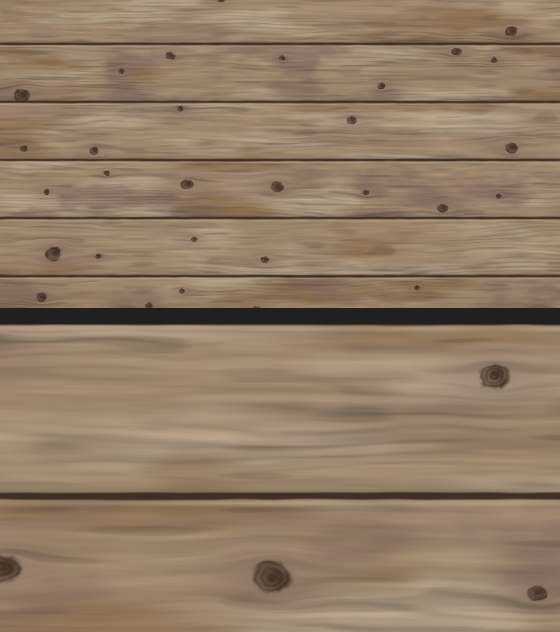
Top, the full canvas; bottom, a detail of the centre.
Give the GLSL for this texture, as a Shadertoy shader.

```glsl
// Weathered horizontal timber boards with flowing grain, knots, stains and dark seams.
#define PITCH 0.1885        // board height, in canvas heights
#define FIRST_SEAM 0.1035   // height of the lowest seam
#define SEAM_WIDTH 0.0075
#define KNOT_SPACING 0.26
#define GRAIN_DEPTH 0.22
#define TAN vec3(0.605, 0.515, 0.42)
#define PALE vec3(0.68, 0.60, 0.51)
#define BROWN vec3(0.51, 0.40, 0.28)
#define MAUVE vec3(0.50, 0.405, 0.36)
#define DARK vec3(0.24, 0.17, 0.13)

float hash(vec2 p) {
    vec3 q = fract(p.xyx * 0.1031);
    q += dot(q, q.yzx + 33.33);
    return fract((q.x + q.y) * q.z);
}

float noise(vec2 p) {
    vec2 i = floor(p), f = fract(p);
    f = f * f * (3.0 - 2.0 * f);
    return mix(mix(hash(i), hash(i + vec2(1, 0)), f.x),
               mix(hash(i + vec2(0, 1)), hash(i + vec2(1, 1)), f.x), f.y);
}

float fbm(vec2 p) {
    float sum = 0.0, amp = 0.533;
    for (int i = 0; i < 4; i++) {
        sum += amp * noise(p);
        p = p * 2.03 + 17.3;
        amp *= 0.5;
    }
    return sum;
}

// Bends the grain height around knots; returns (knot darkness, halo).
vec2 knots(vec2 p, float row, float knotty, inout float grainY) {
    vec2 result = vec2(0);
    float cell = floor(p.x / KNOT_SPACING);
    for (int i = -1; i <= 1; i++) {
        vec2 id = vec2(cell + float(i), row * 7.0 + 31.0);
        if (hash(id + 3.7) > mix(0.6, 0.95, knotty)) continue;
        vec2 center = vec2((id.x + mix(0.1, 0.9, hash(id))) * KNOT_SPACING,
                           mix(0.08, 0.92, hash(id + 11.1)) * PITCH);
        float size = hash(id + 23.9);
        float radius = mix(0.008, 0.023, size * size);
        vec2 d = (p - center) / radius;
        d.x *= 0.85;
        float r = length(d) + 0.7 * (fbm(d * 1.1 + id * 5.0) - 0.5);

        // Fibres part around the knot
        float around = exp(-dot(d * vec2(0.4, 0.6), d * vec2(0.4, 0.6)));
        grainY -= (p.y - center.y) * around * 0.85;

        // Dark rim, growth rings and an off-centre pith
        float body = 1.0 - smoothstep(0.75, 1.15, r);
        float rim = exp(-pow((r - 0.82) * 4.5, 2.0));
        float pith = exp(-3.5 * dot(d - vec2(0.15, 0.1), d - vec2(0.15, 0.1)));
        float ring = 0.5 + 0.5 * sin(r * 16.0);
        float ink = body * (0.34 + 0.2 * ring) + 0.5 * rim * noise(d * 1.7 + id) + 0.55 * pith;
        result.x = max(result.x, ink);
        result.y = max(result.y, exp(-0.16 * dot(d * vec2(0.7, 1), d * vec2(0.7, 1))));
    }
    return result;
}

void mainImage(out vec4 fragColor, in vec2 fragCoord) {
    vec2 p = fragCoord / iResolution.y;
    float pixel = 1.0 / iResolution.y;

    // Board index and position inside the board
    float row = floor((p.y - FIRST_SEAM) / PITCH);
    float y = p.y - FIRST_SEAM - row * PITCH;
    float mauveBoard = mod(row, 2.0);
    vec2 shift = vec2(hash(vec2(row, 5.0)), hash(vec2(row, 9.0))) * 40.0 + 10.0;

    float grainY = y;
    vec2 knot = knots(vec2(p.x, y), row, mauveBoard, grainY);
    vec2 g = vec2(p.x, grainY + 0.018 * (fbm(vec2(p.x * 2.5, y * 8.0) + shift) - 0.5));

    // Fine fibres, growth lines and short dark streaks
    float fibre = fbm(g * vec2(7.0, 130.0) + shift);
    float figure = g.y * 75.0 + 7.0 * fbm(g * vec2(1.3, 7.0) + shift.yx);
    float lines = pow(0.5 + 0.5 * sin(figure * 6.2832), 3.0);
    lines *= smoothstep(0.35, 0.7, noise(g * vec2(3.0, 20.0) + shift));
    float streak = smoothstep(0.68, 0.88, noise(g * vec2(9.0, 95.0) + shift.yx));

    // Broad fading and stains
    float fade = fbm(g * vec2(3.2, 16.0) + shift);
    float stain = fbm(g * vec2(2.6, 11.0) + shift.yx + 50.0);
    float bruise = fbm(vec2(p.x * 5.0, y * 13.0) + shift + 80.0);
    vec3 color = mix(TAN, PALE, smoothstep(0.45, 0.72, fade));
    color = mix(color, BROWN, 0.75 * smoothstep(0.52, 0.74, stain));
    color = mix(color, MAUVE, smoothstep(0.5, 0.75, bruise) * mix(0.25, 0.7, mauveBoard));
    color = mix(color, MAUVE, 0.5 * knot.y);
    color *= 1.0 + GRAIN_DEPTH * (fibre - 0.5) - 0.1 * lines - 0.1 * streak;
    color *= 0.98 + 0.05 * hash(vec2(row, 2.0));
    color = mix(color, DARK, clamp(knot.x, 0.0, 0.9));

    // Worn light lip under each seam, soft shade above it, then the gap
    float below = PITCH - y;
    float edge = min(y, below) + 0.0012 * (noise(vec2(p.x * 30.0, row)) - 0.5);
    float lip = exp(-pow((below - 0.0075) / 0.003, 2.0));
    color = mix(color, PALE * 1.03, lip * (0.3 + 0.5 * noise(vec2(p.x * 14.0, row * 3.0))));
    color *= 1.0 - 0.28 * exp(-y / 0.006);
    float blur = max(pixel, 0.0015);
    float gap = 1.0 - smoothstep(0.5 * SEAM_WIDTH - blur, 0.5 * SEAM_WIDTH + blur, edge);
    color = mix(color, DARK, 0.95 * gap);

    fragColor = vec4(color, 1.0);
}
```
